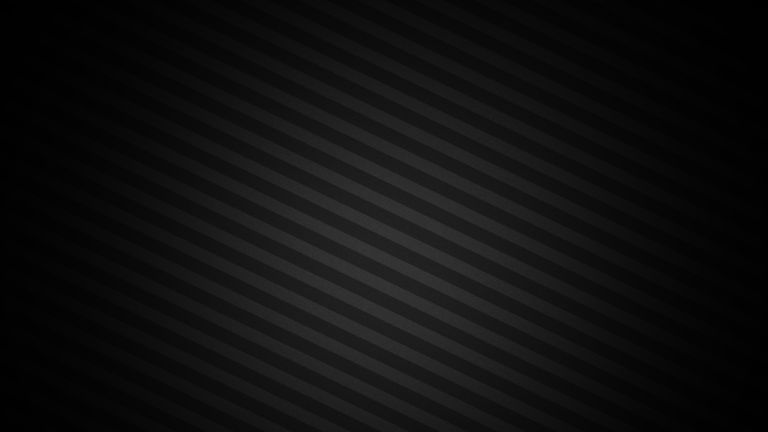
Write a Shadertoy shader that draws this background.

```glsl
// Dark diagonal pinstripes lit by a soft round glow, with fine grain.

float hash(vec2 cell) {
    return fract(sin(dot(cell, vec2(12.9898, 78.233))) * 43758.5453);
}

// 1 inside the lighter bands, 0 between them; bands fall to the right
float stripes(vec2 p, float pixel) {
    float period = 0.0648;
    float phase = (p.y + 0.48 * p.x) / period;
    float fromCentre = abs(fract(phase) - 0.49);
    float soft = 0.8 * pixel / period;
    return 1.0 - smoothstep(-soft, soft, fromCentre - 0.235);
}

void mainImage(out vec4 fragColor, in vec2 fragCoord) {
    float pixel = 1.0 / iResolution.y;
    vec2 p = (fragCoord - 0.5 * iResolution.xy) * pixel;

    // Glow a little below the middle, fading to black at the sides
    vec2 fromGlow = p - vec2(0.0, -0.1);
    float light = 0.165 * exp(-dot(fromGlow, fromGlow) / 0.255);

    // Stripe contrast
    float shade = light * mix(0.80, 1.23, stripes(p, pixel));

    // Fine grain, scaled with the canvas
    float grain = hash(floor(p * 288.0)) - 0.5;
    shade *= 1.0 + 0.09 * grain;

    fragColor = vec4(vec3(shade), 1.0);
}
```
